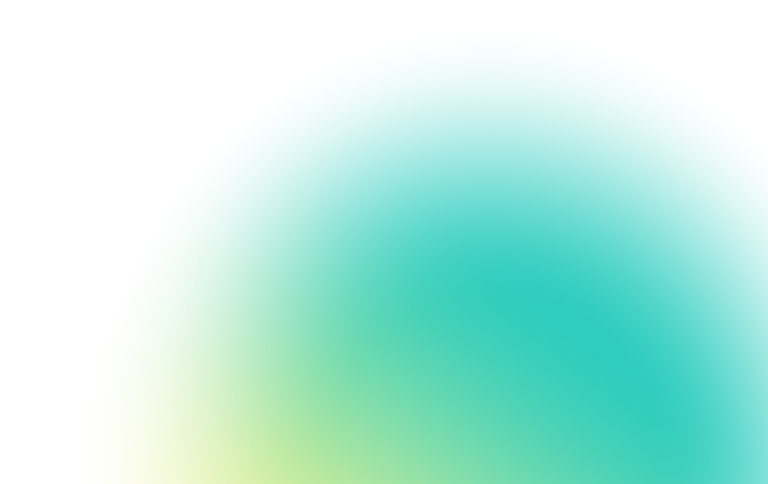
Give the GLSL for this background, as a Shadertoy shader.

```glsl
#define GLOW_CENTER vec2(0.638, -0.017)
#define GLOW_RADII vec2(0.390, 0.685)
#define GLOW_INNER 0.55
#define GLOW_OUTER 1.42
#define HUE_AXIS vec2(1.024, 0.857)
#define HUE_OFFSET 0.102
#define PAPER vec3(1.0, 1.0, 1.0)
#define LIME vec3(0.92, 0.95, 0.58)
#define TEAL vec3(0.17, 0.80, 0.745)
#define GRAIN 0.004

// Sine-free hash in [0, 1)
float hash(vec2 p) {
    vec3 q = fract(vec3(p.xyx) * 0.1031);
    q += dot(q, q.yzx + 33.33);
    return fract((q.x + q.y) * q.z);
}

// Coverage of the soft elliptical glow
float glowCoverage(vec2 uv) {
    float radius = length((uv - GLOW_CENTER) / GLOW_RADII);
    return 1.0 - smoothstep(GLOW_INNER, GLOW_OUTER, radius);
}

// Diagonal sweep from lime to teal
vec3 glowColor(vec2 uv) {
    float along = dot(uv, HUE_AXIS) - HUE_OFFSET;
    return mix(LIME, TEAL, smoothstep(0.0, 1.0, along));
}

void mainImage(out vec4 fragColor, in vec2 fragCoord) {
    vec2 uv = fragCoord / iResolution.xy;
    vec3 color = mix(PAPER, glowColor(uv), glowCoverage(uv));

    // Faint dither to hide banding
    color += (hash(fragCoord) - 0.5) * GRAIN;
    fragColor = vec4(clamp(color, 0.0, 1.0), 1.0);
}
```
